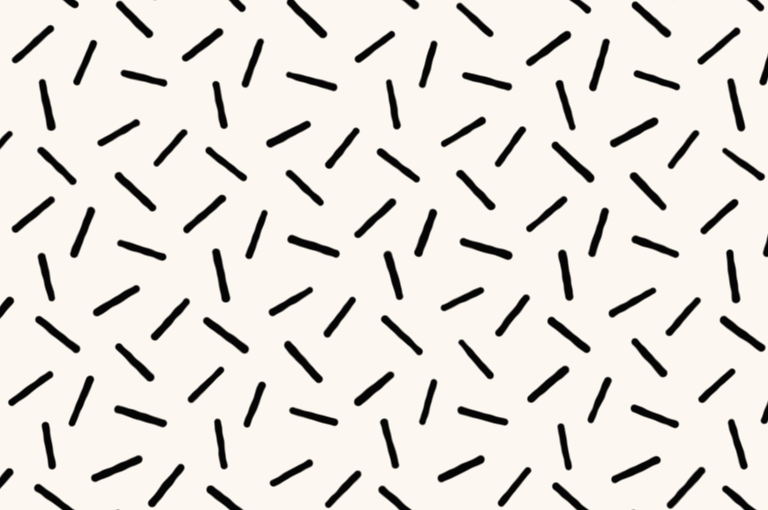
Reproduce this pattern procedurally as a WebGL 2 fragment shader.

```glsl
#version 300 es
precision highp float;
// Scattered hand-inked dashes on cream paper, in a loosely repeating motif.

uniform vec2 u_resolution;
out vec4 fragColor;

// Lengths are fractions of the canvas height.
const vec3 PAPER = vec3(0.99, 0.97, 0.94);
const vec3 INK = vec3(0.02);
const vec2 TILE = vec2(0.337, 0.333);
const int DASHES = 8;
const float DASH_ANGLES[DASHES] = float[DASHES](
    134.0, 40.0, 71.0, 163.0, 102.0, 27.0, 50.0, 140.0); // degrees
const vec2 LATTICE_START = vec2(0.755, -0.12);  // in tiles
const vec2 LATTICE_STEP = vec2(0.375, -0.125);
const vec2 LATTICE_SWAY = vec2(0.06, -0.03);
const vec2 HALF_LENGTH = vec2(0.0395, 0.0465);  // shortest, longest
const vec2 RADIUS = vec2(0.0064, 0.0079);       // thinnest, thickest
const float SHIFT = 0.010;                      // random offset
const float TURN = 9.0;                         // random turn, degrees
const float TAPER = 0.0007;
const float ROUGHNESS = 0.0018;
const float ROUGH_SCALE = 48.0;
const float SOFTNESS = 0.0026;
const float HALF_PI = 1.5707963;

// Three random values in 0..1 from integer coordinates.
vec3 hash3(ivec3 seed) {
    uvec3 v = uvec3(seed) * 1664525u + 1013904223u;
    v += v.yzx * v.zxy;
    v ^= v >> 16u;
    v += v.yzx * v.zxy;
    return vec3(v >> 8u) / 16777216.0;
}

float cornerSlope(ivec2 corner, vec2 offset) {
    float angle = 4.0 * HALF_PI * hash3(ivec3(corner, 97)).x;
    return dot(vec2(cos(angle), sin(angle)), offset);
}

float gradientNoise(vec2 p) {
    ivec2 i = ivec2(floor(p));
    vec2 f = fract(p);
    vec2 u = f * f * f * (f * (f * 6.0 - 15.0) + 10.0);
    float low = mix(cornerSlope(i, f),
                    cornerSlope(i + ivec2(1, 0), f - vec2(1.0, 0.0)), u.x);
    float high = mix(cornerSlope(i + ivec2(0, 1), f - vec2(0.0, 1.0)),
                     cornerSlope(i + ivec2(1, 1), f - vec2(1.0)), u.x);
    return mix(low, high, u.y);
}

// Signed distance to one round-ended dash of a tile.
float dashDistance(vec2 p, ivec2 tile, int index) {
    vec3 pose = hash3(ivec3(tile, index)) - 0.5;
    vec3 shape = hash3(ivec3(tile, index + DASHES));

    // Centre: a slanted lattice with a slight sway and random shift.
    float k = float(index);
    vec2 sway = LATTICE_SWAY * sin(HALF_PI * (k + vec2(0.25, 0.0)));
    vec2 spot = fract(LATTICE_START + LATTICE_STEP * k + sway);
    vec2 offset = p - (vec2(tile) + spot) * TILE - SHIFT * pose.xy;

    float angle = radians(DASH_ANGLES[index] + TURN * pose.z);
    vec2 along = vec2(cos(angle), sin(angle));
    float halfLength = mix(HALF_LENGTH.x, HALF_LENGTH.y, shape.x);
    float t = clamp(dot(offset, along), -halfLength, halfLength);
    float radius = mix(RADIUS.x, RADIUS.y, shape.y)
                 + TAPER * (shape.z - 0.5) * 2.0 * t / halfLength;
    return length(offset - along * t) - radius;
}

void main() {
    // Tiles are counted from the top left corner.
    vec2 p = gl_FragCoord.xy / u_resolution.y - vec2(0.0, 1.0);
    ivec2 firstTile = ivec2(floor(p / TILE - 0.5));

    // Nearest dash among the four closest tiles.
    float dist = 1.0;
    for (int y = 0; y < 2; y++) {
        for (int x = 0; x < 2; x++) {
            for (int i = 0; i < DASHES; i++) {
                dist = min(dist, dashDistance(p, firstTile + ivec2(x, y), i));
            }
        }
    }

    // Uneven ink edge, then a soft blend into the paper.
    dist += ROUGHNESS * gradientNoise(p * ROUGH_SCALE);
    float soft = max(SOFTNESS, 0.7 / u_resolution.y);
    float ink = 1.0 - smoothstep(-soft, soft, dist);
    fragColor = vec4(mix(PAPER, INK, ink), 1.0);
}
```
